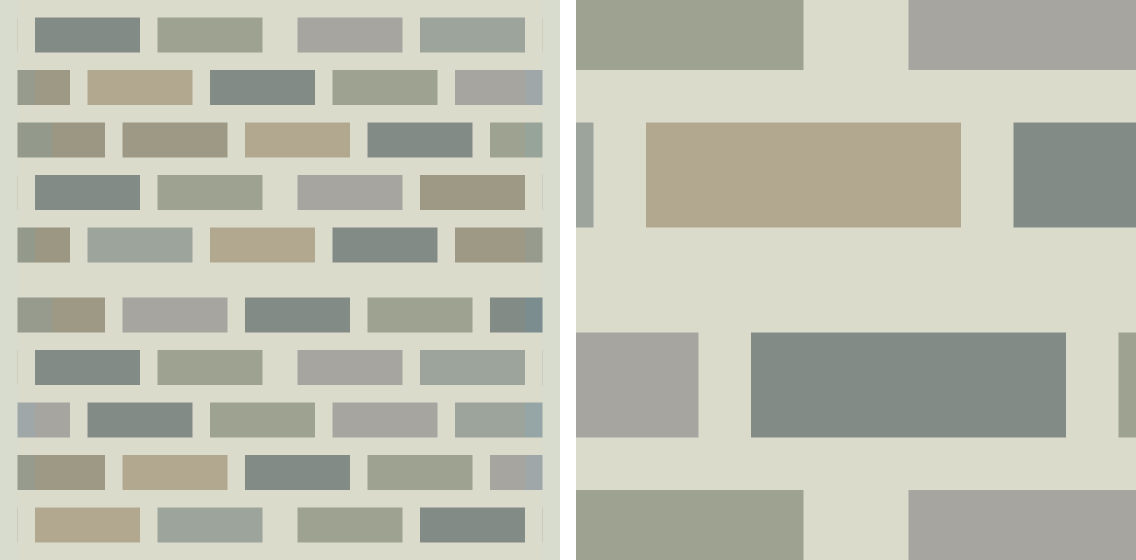
Left: the whole. Right: its middle third, enlarged.
A WebGL 1 fragment shader for this pattern:

```glsl
precision mediump float;
// Staggered brick wall: ten courses of flat muted bricks on pale mortar.
// A 32-unit grid is folded into courses and bricks; a hashed low-discrepancy
// pick colours each brick, and a cool tint fades the left and right ends.

#define GRID 32.0
#define BRICK vec2(6.0, 2.0)
#define PITCH vec2(7.0, 3.0)
#define MARGIN 1.0
#define MORTAR vec3(0.855, 0.860, 0.797)
#define MORTAR_TINT vec3(-0.008, 0.004, 0.014)
#define BRICK_TINT vec3(-0.028, 0.006, 0.034)
#define COLOUR_STEP 0.382
#define COLOUR_JITTER 0.18
#define SEED 4.0

uniform vec2 u_resolution;

float hash(vec2 p) {
  return fract(sin(dot(p, vec2(12.9898, 78.233))) * 43758.5453);
}

// Antialiased coverage of a signed distance, positive inside.
float cover(float inside, float pixel) {
  return clamp(inside / pixel + 0.5, 0.0, 1.0);
}

// Coverage of the span from lo to hi.
float span(float x, float lo, float hi, float pixel) {
  return cover(min(x - lo, hi - x), pixel);
}

// Weighted palette; pick runs from 0 to 1.
vec3 brickColour(float pick) {
  vec3 c = vec3(0.616, 0.600, 0.522);                     // warm olive
  c = mix(c, vec3(0.620, 0.637, 0.569), step(0.15, pick)); // sage
  c = mix(c, vec3(0.698, 0.659, 0.565), step(0.35, pick)); // tan
  c = mix(c, vec3(0.655, 0.647, 0.628), step(0.52, pick)); // mauve grey
  c = mix(c, vec3(0.606, 0.594, 0.510), step(0.61, pick)); // green olive
  c = mix(c, vec3(0.514, 0.547, 0.525), step(0.74, pick)); // slate
  c = mix(c, vec3(0.616, 0.643, 0.612), step(0.91, pick)); // blue grey
  return c;
}

void main() {
  vec2 pixel = GRID / u_resolution;
  vec2 p = gl_FragCoord.xy * pixel;
  p.y = GRID - p.y;
  float middle = 0.5 * GRID;

  // Courses run downwards, with one wider joint at mid height.
  float y = p.y - MARGIN - step(middle, p.y);
  float course = floor((y + 0.5) / PITCH.y);
  float localY = y - course * PITCH.y;

  // Three offsets alternate; the first kind has a wider joint at mid width.
  float kind = mod(course, 3.0);
  float x = p.x - 2.0 - step(middle, p.x);
  if (kind > 0.5) x = p.x + 2.0;
  if (kind > 1.5) x = p.x;
  float brick = floor((x + 0.5) / PITCH.x);
  float localX = x - brick * PITCH.x;

  // Brick shape, cut off at the side margins.
  float frame = span(p.x, MARGIN, GRID - MARGIN, pixel.x);
  float shape = span(localX, 0.0, BRICK.x, pixel.x)
              * span(localY, 0.0, BRICK.y, pixel.y) * frame;

  // Neighbours step through the palette so that they differ.
  float pick = fract(hash(vec2(course, SEED)) + COLOUR_STEP * brick
                   + COLOUR_JITTER * hash(vec2(brick + SEED, course)));
  vec3 face = brickColour(pick);

  // Cool ends: a narrow band, wider on the left of some courses.
  float wide = step(1.5, kind) * step(course, 5.5);
  float plain = span(p.x, 2.0 * MARGIN + wide * step(p.x, middle),
                     GRID - 2.0 * MARGIN, pixel.x);
  face += BRICK_TINT * (1.0 - plain) * step(0.5, kind);
  vec3 ground = MORTAR + MORTAR_TINT * (1.0 - frame);

  gl_FragColor = vec4(mix(ground, face, shape), 1.0);
}
```
